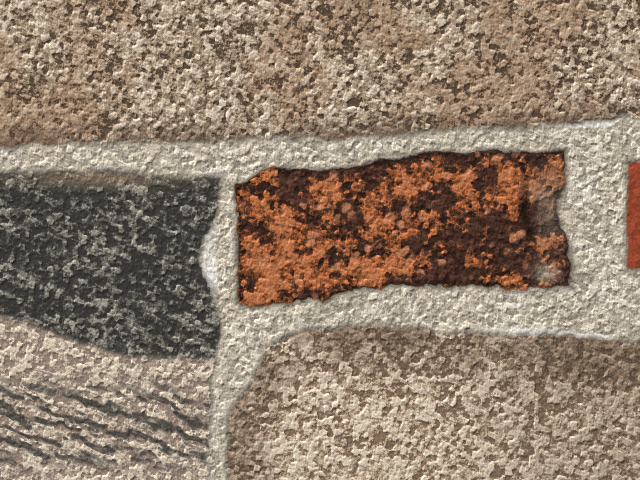
Give the GLSL for this texture, as a WebGL 2 fragment shader.

```glsl
#version 300 es
precision highp float;
uniform vec2 u_resolution;
out vec4 outColor;

const float GRAIN_SCALE = 98.0;
const float BLOTCH_SCALE = 21.0;
const float BROAD_SCALE = 6.0;
const float ROUGHNESS = 0.026;
const float RELIEF = 0.8;
const vec2 LIGHT_STEP = vec2(-0.002, 0.0035);
const vec3 MORTAR = vec3(0.71, 0.67, 0.60);
const vec3 LIME = vec3(0.86, 0.84, 0.80);
const vec3 TAN = vec3(0.59, 0.51, 0.42);
const vec3 CREAM = vec3(0.81, 0.75, 0.67);
const vec3 PINK = vec3(0.57, 0.50, 0.45);
const vec3 RUST = vec3(0.58, 0.45, 0.35);
const vec3 UMBER = vec3(0.34, 0.28, 0.23);
const vec3 SLATE = vec3(0.23, 0.225, 0.21);
const vec3 ASH = vec3(0.60, 0.58, 0.53);
const vec3 CHAR = vec3(0.27, 0.18, 0.145);
const vec3 ORANGE = vec3(0.64, 0.37, 0.22);
const vec3 PEACH = vec3(0.75, 0.50, 0.36);
const vec3 RED = vec3(0.59, 0.28, 0.19);

vec2 hash2(vec2 p) {
    vec3 q = fract(p.xyx * vec3(0.1031, 0.1030, 0.0973));
    q += dot(q, q.yzx + 33.33);
    return fract((q.xx + q.yz) * q.zy);
}

// x: distance to the nearest cell, y: blended cell value
vec2 cells(vec2 p) {
    vec2 base = floor(p), f = p - base;
    float nearest = 9.0, total = 0.0, weight = 0.0;
    for (int k = 0; k < 9; k++) {
        vec2 o = vec2(k % 3 - 1, k / 3 - 1), h = hash2(base + o);
        vec2 v = o + h - f;
        float d = dot(v, v), w = exp(-7.0 * d);
        nearest = min(nearest, d);
        total += w * fract(h.x * 7.3 + h.y * 3.7);
        weight += w;
    }
    return vec2(sqrt(nearest), total / weight);
}

float layered(vec2 p) {
    float sum = 0.0, amp = 0.53;
    for (int i = 0; i < 4; i++) {
        sum += amp * cells(p).y;
        p = mat2(1.6, 1.2, -1.2, 1.6) * p + 17.0;
        amp *= 0.5;
    }
    return sum;
}

float ramp(float a, float b, float v) { return smoothstep(a, b, v); }
float below(float a, float b, float v) { return 1.0 - smoothstep(a, b, v); }
float bump(float v, float c, float w) { v = (v - c) / w; return exp(-v * v); }
float spot(vec2 p, float x, float y, float w, float h) { return bump(p.x, x, w) * bump(p.y, y, h); }
float cover(float d) {
    float soft = max(0.0025, 0.8 / u_resolution.y);
    return smoothstep(-soft, soft, d);
}

void main() {
    vec2 p = gl_FragCoord.xy / u_resolution.y;
    p.x += 0.5 * (4.0 / 3.0 - u_resolution.x / u_resolution.y);
    float x = p.x, y = p.y;
    float grain = layered(p * GRAIN_SCALE);
    float relief = grain - layered((p + LIGHT_STEP) * GRAIN_SCALE);
    float blotch = layered(p * BLOTCH_SCALE + 5.0);
    float broad = layered(p * BROAD_SCALE + 41.0);
    float rough = ROUGHNESS * (blotch - 0.5) + 0.012 * (grain - 0.5);

    // Signed depths inside each block
    float top = y - 0.7 - 0.033 * pow(max(x, 0.0), 1.7) + rough;
    float leftEdge = 0.43 + 0.025 * ramp(0.1, 0.34, y) - 0.04 * bump(y, 0.46, 0.06);
    float left = min(0.64 - 0.015 * ramp(0.25, 0.45, x) - y, leftEdge - x) + rough;
    float lowTop = 0.318 - 0.05 * abs(x - 0.75) - 0.03 * below(0.53, 0.66, x);
    float low = min(lowTop - y, x - 0.475 - 0.08 * ramp(0.1, 0.29, y)) + rough;
    float brickTop = 0.612 + 0.036 * ramp(0.49, 0.58, x) + 0.036 * ramp(0.6, 0.97, x);
    float brickBase = mix(0.368, 0.402, ramp(0.63, 0.78, x));
    float brickEnd = 1.189 - 0.014 * ramp(0.46, 0.56, y) - 0.008 * bump(y, 0.56, 0.04);
    float brick = min(min(brickTop - y, y - brickBase), min(x - 0.495, brickEnd - x)) + rough;
    float redBrick = min(x - 1.307, 0.112 - abs(y - 0.552)) + rough * 0.4;

    // Mortar with lime patches and shaded joints
    vec3 col = MORTAR * (0.7 + 0.62 * grain);
    float lime = spot(p, 1.06, 0.307, 0.09, 0.014) + spot(p, 1.22, 0.295, 0.08, 0.014)
        + spot(p, 1.22, 0.745, 0.09, 0.016) + spot(p, 0.43, 0.54, 0.025, 0.04) + spot(p, 0.435, 0.43, 0.025, 0.07);
    lime = max(ramp(0.35, 0.75, lime + 0.6 * (blotch - 0.5)), 0.4 * ramp(0.45, 0.7, mix(blotch, grain, 0.5)));
    col = mix(col, LIME, lime);
    float block = max(max(top, left), max(low, max(brick, redBrick)));
    col *= 1.0 - 0.3 * ramp(-0.012, 0.0, block);

    // Speckled upper granite
    vec3 stone = mix(TAN, CREAM, ramp(0.4, 0.74, mix(grain, blotch, 0.2)));
    stone = mix(stone, RUST, 0.5 * ramp(0.4, 0.62, broad));
    stone = mix(stone, UMBER * 0.85, 0.8 * below(0.3, 0.46, mix(grain, blotch, 0.25)));
    stone = mix(stone, UMBER, 0.6 * below(0.0, 0.06, top) * ramp(0.3, 0.6, blotch));
    col = mix(col, stone, cover(top));

    // Dark gneiss over banded pink stone
    float streak = layered(vec2(x + y, y * 2.2 + x * 0.8) * vec2(20.0, 34.0));
    vec3 gneiss = mix(SLATE, ASH, ramp(0.4, 0.78, mix(grain, streak, 0.35)));
    gneiss = mix(gneiss, TAN, 0.7 * spot(p, 0.2, 0.63, 0.16, 0.02));
    vec3 banded = mix(PINK, CREAM, ramp(0.32, 0.66, grain));
    float flow = y + 0.3 * x + 0.08 * (broad - 0.5);
    float bands = sin(flow * 165.0 + 9.0 * blotch) + 0.6 * sin(flow * 290.0 + 5.0 * grain);
    bands = ramp(-0.5, 1.1, bands + 4.0 * (mix(grain, streak, 0.5) - 0.5));
    bands *= ramp(0.0, 0.06, y) * below(0.17, 0.25, y + 0.06 * x);
    banded = mix(banded, SLATE, 0.85 * bands);
    float seam = y - 0.355 + 0.105 * ramp(-0.1, 0.35, x) + rough;
    col = mix(col, mix(banded, gneiss, ramp(-0.01, 0.01, seam)), cover(left));

    // Weathered lower stone
    stone = mix(TAN * 1.1, CREAM, ramp(0.36, 0.66, mix(grain, blotch, 0.2)));
    stone = mix(stone, UMBER * 1.2, 0.65 * below(0.33, 0.48, mix(grain, blotch, 0.3)));
    float stain = min(below(0.01, 0.13, low) + 0.5 * ramp(0.85, 1.25, x), 1.0);
    stain *= ramp(0.2, 0.55, mix(broad, blotch, 0.5));
    col = mix(col, mix(stone, UMBER * (0.7 + grain), 0.75 * stain), cover(low));

    // Charred brick with orange wear, pale spots and a chipped end
    float wear = 0.13 * spot(p, 0.66, 0.48, 0.13, 0.08) + 0.1 * spot(p, 0.8, 0.63, 0.16, 0.03)
        + 0.09 * spot(p, 0.53, 0.42, 0.06, 0.08) + 0.12 * spot(p, 1.14, 0.65, 0.05, 0.05)
        - 0.12 * bump(y, brickTop, 0.03) - 0.06 * spot(p, 0.93, 0.52, 0.13, 0.1);
    float worn = mix(blotch, grain, 0.35) + wear;
    vec3 face = CHAR * (0.5 + grain);
    face = mix(face, ORANGE * (0.65 + 0.6 * grain), ramp(0.45, 0.64, worn));
    vec2 dots = cells(p * 25.0 + 0.8 * blotch);
    float pale = below(0.14, 0.3, dots.x) * ramp(0.5, 0.65, dots.y + wear);
    face = mix(face, PEACH, 0.8 * max(pale, 0.6 * ramp(0.6, 0.72, worn)));
    float chip = ramp(1.09, 1.13, x + 0.06 * (blotch - 0.5)) * bump(y, 0.57, 0.08);
    face = mix(face, ASH * 0.8, 0.5 * chip);
    face = mix(face, ASH, 0.8 * spot(p, 1.137, 0.43, 0.025, 0.022));
    face *= 1.0 - 0.5 * spot(p, 1.09 + 0.25 * max(0.57 - y, 0.0), 0.57, 0.01, 0.07);
    face *= 1.0 - 0.3 * below(0.0, 0.015, brick);
    col = mix(col, face, cover(brick));
    col = mix(col, RED * (0.8 + 0.35 * grain), cover(redBrick));

    // Raking light on the grain
    col *= 1.0 + RELIEF * relief * (1.0 - 0.6 * cover(redBrick));
    outColor = vec4(clamp(col, 0.0, 1.0), 1.0);
}
```
